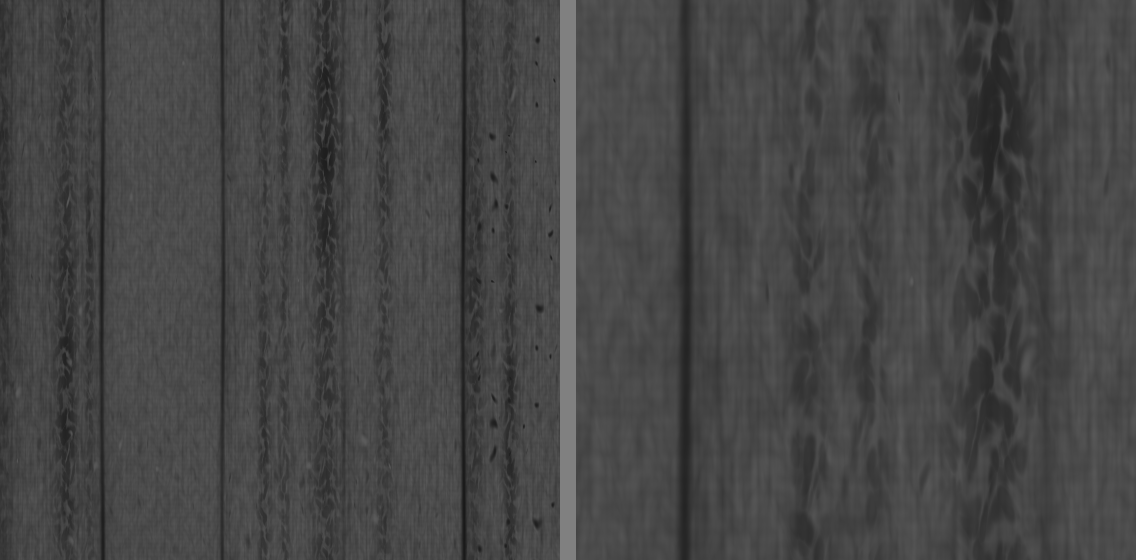
Left: the whole. Right: its middle third, enlarged.
Write a WebGL 2 fragment shader that draws this texture.

```glsl
#version 300 es
precision highp float;
// Weathered dark grey wooden planks with vertical seams, grain, broken stains and flecks.

uniform vec2 u_resolution;
out vec4 outColor;

const float PLANK_WIDTH = 0.215;
const float FIRST_SEAM = 0.183;
const float SOOT = 0.115;
const float SEAM_BLACK = 0.085;
const float PALE = 0.40;

// Tone of each plank and depth of the seam at its left edge
const float PLANK_TONE[5] = float[5](0.262, 0.284, 0.278, 0.278, 0.272);
const float SEAM_DEPTH[5] = float[5](0.50, 0.85, 0.72, 0.30, 0.95);

// Stain bands: centre x, half width, strength, height where darkest
const int BAND_COUNT = 9;
const vec4 BANDS[BAND_COUNT] = vec4[BAND_COUNT](
    vec4(0.118, 0.020, 0.90, 0.32),
    vec4(0.160, 0.010, 0.60, 0.50),
    vec4(0.472, 0.012, 0.68, 0.22),
    vec4(0.508, 0.011, 0.78, 0.98),
    vec4(0.582, 0.027, 1.00, 0.76),
    vec4(0.686, 0.015, 0.82, 0.88),
    vec4(0.848, 0.018, 0.65, 0.45),
    vec4(0.911, 0.014, 0.80, 0.22),
    vec4(0.005, 0.015, 0.60, 0.65));

vec2 hash2(vec2 p) {
    vec3 q = fract(vec3(p.xyx) * vec3(0.1031, 0.1030, 0.0973));
    q += dot(q, q.yzx + 33.33);
    return fract((q.xx + q.yz) * q.zy);
}

// Cellular noise: distance to the nearest jittered point
float cellular(vec2 p) {
    vec2 cell = floor(p);
    float nearest = 4.0;
    for (int y = -1; y <= 1; y++) {
        for (int x = -1; x <= 1; x++) {
            vec2 neighbour = cell + vec2(x, y);
            vec2 offset = neighbour + hash2(neighbour) - p;
            nearest = min(nearest, dot(offset, offset));
        }
    }
    return sqrt(nearest);
}

// Two octaves of soft cells, higher near cell centres
float mottle(vec2 p, vec2 scale) {
    return 1.0 - 0.58 * cellular(p * scale) - 0.42 * cellular(p * scale * 1.8 + 17.0);
}

// Layered sines along x, nearly straight, fading in and out with height
float grain(vec2 p, float frequency) {
    float sum = 0.0;
    float weight = 0.5;
    for (int i = 0; i < 5; i++) {
        float phase = float(i) * 2.4;
        float drift = 1.8 * sin(p.x * (37.0 + 9.0 * phase)) + 0.35 * sin(p.y * 6.0 + phase);
        float fade = 0.7 + 0.3 * sin(p.y * (9.0 + phase) + p.x * 61.0);
        sum += weight * fade * sin(p.x * frequency + drift + phase);
        frequency *= 1.58;
        weight *= 0.85;
    }
    return sum;
}

// Scattered elongated spots, present in a share of the cells
float flecks(vec2 p, vec2 scale, float density, float seed) {
    vec2 q = p * scale + seed;
    vec2 cell = floor(q);
    vec2 jitter = hash2(cell + seed);
    vec2 choice = hash2(cell + seed + 41.0);
    vec2 offset = fract(q) - mix(vec2(0.35), vec2(0.65), jitter);
    offset.x += (jitter.y - 0.5) * offset.y;
    float radius = mix(0.10, 0.35, choice.y);
    return step(choice.x, density) * (1.0 - smoothstep(0.1 * radius, radius, length(offset)));
}

// Broken dark streak around one band
float stain(vec2 p, vec4 band, float spots) {
    float across = (p.x - band.x) / band.y;
    float along = (p.y - band.w) / 0.24;
    float cover = exp(-across * across) * band.z;
    cover *= 0.60 + 0.40 * exp(-along * along);
    cover *= 0.9 + 0.1 * sin(p.y * 43.0 + band.x * 90.0);
    return cover * (0.16 + 0.84 * smoothstep(0.47, 0.80, spots + 0.20 * cover));
}

// Soft dark line with a shadow reaching further to its right
float seam(float d, float depth) {
    float line = exp(-pow(d / 0.0045, 2.0));
    float shadow = 0.36 * exp(-abs(d) / (d > 0.0 ? 0.013 : 0.006));
    return depth * max(line, shadow);
}

void main() {
    vec2 p = gl_FragCoord.xy / u_resolution;
    vec2 sway = vec2(sin(p.y * 97.0 + 5.0 * sin(p.x * 71.0)), sin(p.x * 183.0 + p.y * 29.0));
    vec2 warped = p + vec2(0.0018, 0.006) * sway;

    // Planks
    int index = clamp(int(floor((p.x - FIRST_SEAM) / PLANK_WIDTH + 1.0)), 0, 4);
    float tone = PLANK_TONE[index];
    float roughness = index == 1 ? 0.55 : 1.0;

    // Grain and uneven surface
    tone += 0.0085 * roughness * grain(p, 190.0);
    tone += 0.085 * roughness * (mottle(p, vec2(150.0, 11.0)) - 0.47);
    tone += 0.075 * (mottle(warped, vec2(95.0, 42.0)) - 0.47);
    tone += 0.007 * sin(p.x * 15.0 + 2.0 * sin(p.y * 5.0)) * sin(p.y * 8.0 + 1.0);
    tone += 0.003 * (sin(p.x * 804.0) + sin(p.y * 804.0));
    tone -= 0.035 * (1.0 - smoothstep(0.0, 0.05, p.x));

    // Stains and dark flecks, densest on the rightmost plank
    float spots = mottle(warped, vec2(92.0, 37.0));
    float dark = 0.0;
    for (int i = 0; i < BAND_COUNT; i++) {
        dark = max(dark, stain(p, BANDS[i], spots));
    }
    float rightBoard = smoothstep(0.825, 0.845, p.x);
    dark = max(dark, 0.95 * rightBoard * flecks(warped, vec2(38.0, 23.0), 0.30, 3.0));
    dark = max(dark, 0.35 * roughness * flecks(warped, vec2(62.0, 17.0), 0.16, 9.0));
    tone = mix(tone, SOOT, dark);

    // Pale scuffs
    tone = mix(tone, PALE, 0.6 * flecks(warped, vec2(44.0, 21.0), 0.025, 23.0));

    // Seams
    for (int i = 0; i < 5; i++) {
        float edge = FIRST_SEAM + float(i - 1) * PLANK_WIDTH;
        float wobble = 0.0012 * sin(p.y * 7.0 + float(i) * 2.0);
        float wear = 0.88 + 0.12 * sin(p.y * 11.0 + float(i) * 1.7);
        tone = mix(tone, SEAM_BLACK, seam(p.x - edge - wobble, SEAM_DEPTH[i] * wear));
    }

    outColor = vec4(vec3(tone), 1.0);
}
```
